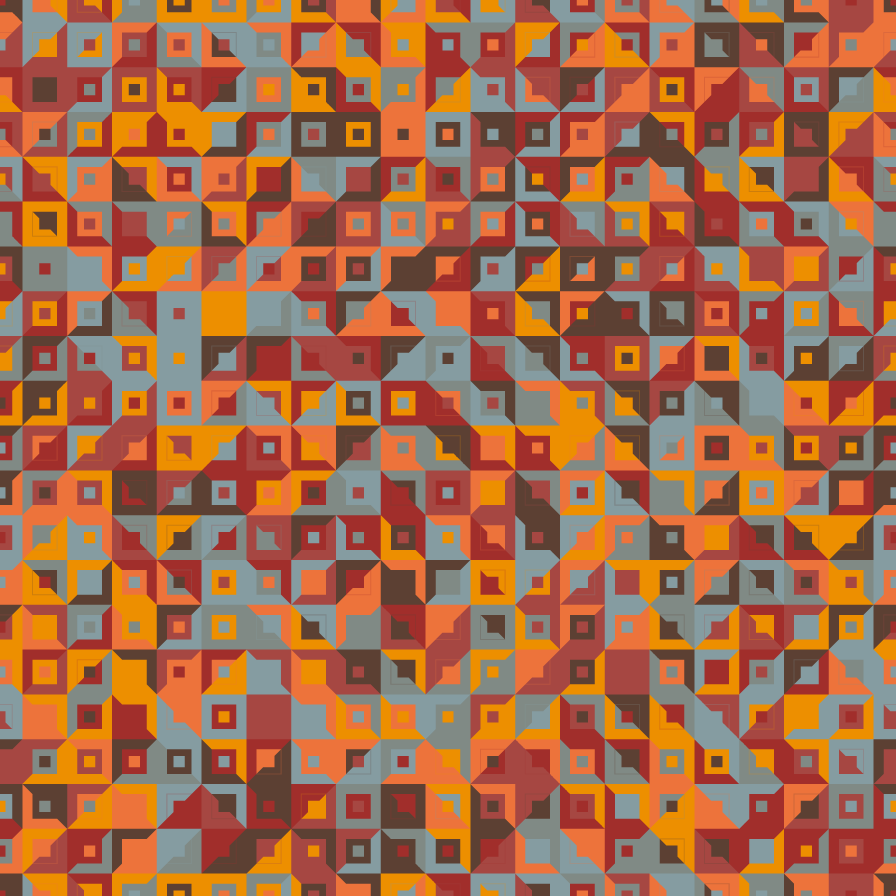
Write a three.js fragment shader that draws this pattern.

```glsl
varying vec2 vUv;

float hash(vec2 cell, float salt) {
  vec3 p = fract(vec3(cell, salt) * vec3(0.1031, 0.1130, 0.0973) + 0.37);
  p += dot(p, p.yzx + 33.33);
  return fract((p.x + p.y) * p.z * 17.3);
}

// Seven equally likely colours
vec3 palette(float pick) {
  float i = floor(pick * 7.0);
  if (i < 1.0) return vec3(0.52, 0.61, 0.63);
  if (i < 2.0) return vec3(0.50, 0.54, 0.52);
  if (i < 3.0) return vec3(0.63, 0.18, 0.17);
  if (i < 4.0) return vec3(0.65, 0.28, 0.26);
  if (i < 5.0) return vec3(0.36, 0.25, 0.20);
  if (i < 6.0) return vec3(0.93, 0.45, 0.23);
  return vec3(0.93, 0.56, 0.00);
}

// Three nested squares on a diagonally divided tile
vec3 tile(vec2 p) {
  vec2 cell = mod(floor(p), 20.0);
  vec2 q = fract(p) - 0.5;
  float radius = max(abs(q.x), abs(q.y));

  float slope = hash(cell, 1.0) < 0.5 ? -1.0 : 1.0;
  bool upper = q.y > slope * q.x;
  vec3 outer = palette(hash(cell, upper ? 2.0 : 3.0));
  vec3 middle = palette(hash(cell, 4.0));
  vec3 inner = palette(hash(cell, 5.0));

  // Divided tiles let the outer colour run through half the middle square
  bool divided = hash(cell, 6.0) < 0.5;
  bool open = divided && upper == (hash(cell, 7.0) < 0.5);
  if (divided && hash(cell, 8.0) < 0.65) inner = middle;

  if (radius < 0.125) return inner;
  if (open) {
    // Faint seam around the open half
    float seam = 1.0 - step(0.012, abs(radius - 0.275));
    return mix(outer, middle, 0.22 * seam);
  }
  return radius < 0.275 ? middle : outer;
}

void main() {
  vec2 p = vUv * 20.0 + 0.5;
  vec2 pixel = fwidth(p);

  // Average a grid of samples to smooth every edge
  vec3 color = vec3(0.0);
  for (int y = 0; y < 4; y++) {
    for (int x = 0; x < 4; x++) {
      vec2 offset = (vec2(float(x), float(y)) - 1.5) / 4.0;
      color += tile(p + offset * pixel);
    }
  }
  gl_FragColor = vec4(color / 16.0, 1.0);
}
```
